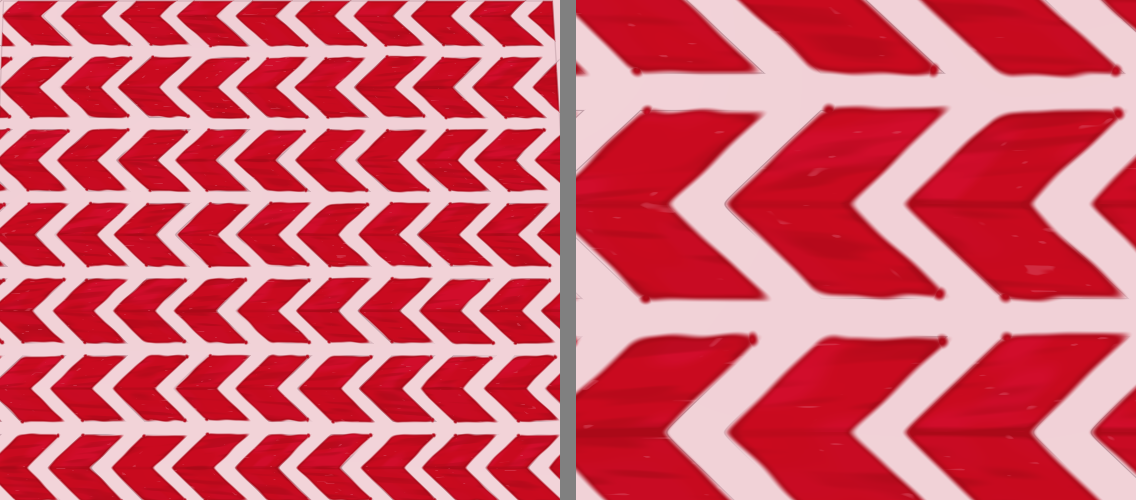
Left: the whole. Right: its middle third, enlarged.
Reproduce this pattern procedurally as a Shadertoy shader.

```glsl
// Rows of left-pointing red chevrons, hand-inked with a marker on pale pink paper.
// The page is unwarped into a row/column lattice, each row is sheared into chevron
// bands, and noise adds wobbly edges, pen streaks, dark rims and pencil guides.

const float FIRST_ROW = 0.032;      // tip line of the top row, from the top edge
const float ROW_PITCH = 0.141;      // row spacing at the top
const float ROW_GROWTH = 0.0016;    // quadratic spacing growth (perspective)
const float VANISH_X = 0.497;       // column line that stays vertical
const float COL_PITCH = 0.1167;     // column spacing at the top row
const float COL_GROWTH = 0.00138;   // extra column spacing per row
const float CELL_ASPECT = 1.23;     // row pitch over column pitch
const float COL_SHIFT = 0.877;
const float HALF_HEIGHT = 0.512;    // the rest is in column pitches
const float HALF_WIDTH = 0.342;
const float SLANT = 1.07;
const float JITTER = 0.022;
const float WOBBLE = 0.028;
const float ROUNDING = 0.05;
const float INK_BLEED = 0.019;
const float RIM_WIDTH = 0.055;

const vec3 PAPER = vec3(0.95, 0.83, 0.85);
const vec3 PAPER_SHADE = vec3(0.93, 0.79, 0.82);
const vec3 PENCIL = vec3(0.55, 0.40, 0.45);
const vec3 INK = vec3(0.79, 0.04, 0.12);
const vec3 INK_BRIGHT = vec3(0.82, 0.05, 0.17);
const vec3 INK_DARK = vec3(0.67, 0.035, 0.095);
const vec3 INK_FLECK = vec3(0.85, 0.30, 0.38);

float hash(vec2 p) {
    vec3 q = fract(vec3(p.xyx) * 0.1031);
    q += dot(q, q.yzx + 33.33);
    return fract((q.x + q.y) * q.z);
}

float noise(vec2 p) {
    vec2 i = floor(p), f = fract(p);
    f = f * f * (3.0 - 2.0 * f);
    return mix(mix(hash(i), hash(i + vec2(1, 0)), f.x),
               mix(hash(i + vec2(0, 1)), hash(i + vec2(1, 1)), f.x), f.y);
}

float smoothMax(float a, float b, float k) {
    float h = max(k - abs(a - b), 0.0) / k;
    return max(a, b) + 0.25 * k * h * h;
}

// Page position (y down) to fractional column and row.
vec2 toLattice(vec2 page) {
    float disc = ROW_PITCH * ROW_PITCH + 4.0 * ROW_GROWTH * (page.y - FIRST_ROW);
    float row = (sqrt(disc) - ROW_PITCH) / (2.0 * ROW_GROWTH);
    return vec2((page.x - VANISH_X) / (COL_PITCH + COL_GROWTH * row), row);
}

// Distances to the two pairs of edges: slanted sides and flat ends.
vec2 chevronEdges(vec2 q) {
    return vec2((abs(q.x) - HALF_WIDTH) * inversesqrt(1.0 + SLANT * SLANT),
                abs(q.y) - HALF_HEIGHT);
}

// Small pooled dot of ink where the pen rested on a corner.
float cornerBlob(vec2 q, float side) {
    float dy = abs(q.y) - HALF_HEIGHT + 0.016;
    float dx = q.x - side * (HALF_WIDTH - 0.03) + SLANT * dy;
    return length(vec2(dx, dy)) - 0.03;
}

vec3 inkColour(vec2 q, float depth, vec2 seed) {
    float half_ = step(0.0, q.y);
    float tilt = q.x * (0.10 - 0.16 * half_);
    float streak = noise(vec2(q.x * 2.5, (q.y + tilt) * 18.0) + seed);
    float patchy = noise(q * 4.0 + seed * 1.7);
    float rim = 1.0 - smoothstep(0.3 * RIM_WIDTH, RIM_WIDTH, depth + 0.02 * patchy);
    float crease = 1.0 - smoothstep(0.008, 0.035, abs(q.y + 0.012 * (patchy - 0.5)));
    crease *= 0.35 + 0.6 * hash(seed + 5.0);
    float dark = 0.55 * smoothstep(0.5, 0.9, streak) + 0.75 * rim + 0.8 * crease;
    dark += 0.18 * half_ * patchy;
    vec3 col = mix(INK, INK_BRIGHT, smoothstep(0.4, 0.8, patchy) * (1.0 - 0.5 * half_));
    col = mix(col, INK_DARK, min(dark, 1.0));
    // Rare dry slivers between strokes
    float fleck = noise(vec2(q.x * 9.0, q.y * 30.0) + seed * 2.3);
    return mix(col, INK_FLECK, 0.5 * smoothstep(0.9, 0.98, fleck));
}

void mainImage(out vec4 fragColor, in vec2 fragCoord) {
    vec2 page = fragCoord / iResolution.y;
    page.y = 1.0 - page.y;
    float pixel = 1.0 / iResolution.y;
    vec2 lattice = toLattice(page);
    float aa = pixel / (COL_PITCH + COL_GROWTH * lattice.y);

    // Shear the row into bands and find the chevron's own cell
    float row = floor(lattice.y + 0.5);
    float y = (lattice.y - row) * CELL_ASPECT;
    float band = lattice.x + COL_SHIFT - SLANT * sqrt(y * y + 0.0003);
    float column = floor(band + 0.5);
    vec2 seed = vec2(column + 20.0, row + 3.0) * vec2(17.0, 31.0);
    vec2 q = vec2(band - column, y);
    vec2 shift = vec2(hash(seed), hash(seed + 9.0)) - 0.5;
    vec2 wobble = vec2(noise(q * 6.0 + seed), noise(q * 6.0 + seed + 40.0)) - 0.5;
    vec2 inked = q + 2.0 * JITTER * shift * vec2(1.0, 0.6) + WOBBLE * wobble;

    // Inked outline, with pooled corners, kept inside the ruled frame
    vec2 edges = chevronEdges(inked);
    float ink = smoothMax(edges.x, edges.y, ROUNDING);
    float side = hash(seed + 3.0 + step(0.0, y)) < 0.5 ? -1.0 : 1.0;
    ink = min(ink, cornerBlob(inked, side));
    float frame = max(0.007 - 0.035 * page.y - page.x, page.x - 1.105 - 0.06 * page.y);
    frame = max(frame, 0.002 - page.y);
    ink = max(ink, frame / COL_PITCH);

    // Paper, pencil guides, then marker
    vec3 col = mix(PAPER, PAPER_SHADE, 0.6 * noise(page * 3.0) * (1.0 - page.y));
    vec2 guide = chevronEdges(q);
    float pencil = 1.0 - smoothstep(0.0, 1.2 * aa, abs(max(guide.x, guide.y)));
    pencil *= smoothstep(0.35, 0.8, noise(q * 3.0 + seed + 70.0));
    pencil = max(pencil, 0.6 - 0.6 * smoothstep(0.0, 1.3 * pixel, abs(frame)));
    col = mix(col, PENCIL, 0.45 * pencil);
    float soft = max(INK_BLEED, aa);
    col = mix(col, inkColour(q, -ink, seed), 1.0 - smoothstep(-soft, soft, ink));
    fragColor = vec4(col, 1.0);
}
```
